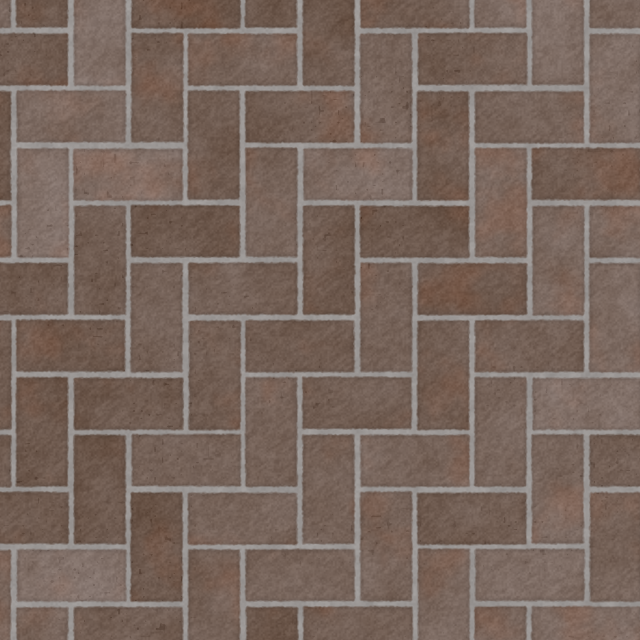
A Shadertoy shader for this texture:

```glsl
const vec2 CELLS = vec2(11.17, 11.16);     // half-brick cells across and down
const vec2 GRID_ORIGIN = vec2(0.0215, 0.056);
const float JOINT_HALF = 0.047;            // half joint width, in cells
const float JOINT_SOFT = 0.026;
const float CORNER = 0.03;
const float EDGE_WOBBLE = 0.016;
const float LAYING_JITTER = 0.022;
const float BRICK_VARIATION = 0.55;
const float BLOTCH = 0.95;
const float GRAIN = 0.05;
const float PALE_SHARE = 0.07;
const vec3 BRICK_DARK = vec3(0.410, 0.328, 0.280);
const vec3 BRICK_LIGHT = vec3(0.500, 0.432, 0.400);
const vec3 RUST = vec3(0.030, -0.006, -0.022);
const vec3 MORTAR = vec3(0.608, 0.592, 0.584);

float hash(vec2 p) {
    vec3 q = fract(p.xyx * vec3(0.1031, 0.1030, 0.0973));
    q += dot(q, q.yzx + 33.33);
    return fract((q.x + q.y) * q.z);
}

float noise(vec2 p) {
    vec2 i = floor(p), f = fract(p);
    f = f * f * (3.0 - 2.0 * f);
    return mix(mix(hash(i), hash(i + vec2(1, 0)), f.x),
               mix(hash(i + vec2(0, 1)), hash(i + vec2(1, 1)), f.x), f.y);
}

float fbm(vec2 p) {
    float sum = 0.0, amp = 0.5;
    for (int i = 0; i < 4; i++) {
        sum += amp * noise(p);
        p = mat2(1.6, 1.2, -1.2, 1.6) * p + 7.3;
        amp *= 0.5;
    }
    return sum / 0.9375;
}

// Lower left corner (xy) and size (zw) of the herringbone brick at p
vec4 herringbone(vec2 p) {
    vec2 cell = floor(p);
    float k = mod(cell.x + cell.y, 4.0);
    if (k < 1.5) return vec4(cell - vec2(step(0.5, k), 0.0), 2.0, 1.0);
    return vec4(cell - vec2(0.0, step(2.5, k)), 1.0, 2.0);
}

float roundedBox(vec2 p, vec2 halfSize) {
    vec2 d = abs(p) - halfSize + CORNER;
    return length(max(d, 0.0)) + min(max(d.x, d.y), 0.0) - CORNER;
}

void mainImage(out vec4 fragColor, in vec2 fragCoord) {
    vec2 uv = fragCoord / iResolution.xy;
    vec2 p = (uv - GRID_ORIGIN) * CELLS;
    float pixel = CELLS.y / iResolution.y;

    // Brick outline, laid slightly unevenly
    vec4 brick = herringbone(p);
    vec2 id = brick.xy + 40.0;
    vec2 jitter = (vec2(hash(id + 3.1), hash(id + 8.7)) - 0.5) * LAYING_JITTER;
    vec2 local = p - brick.xy - 0.5 * brick.zw - jitter;
    float edge = roundedBox(local, 0.5 * brick.zw - JOINT_HALF);
    edge += (noise(p * 9.0 + 50.0) - 0.5) * EDGE_WOBBLE;
    edge += (noise(p * 26.0 + 90.0) - 0.5) * EDGE_WOBBLE;

    // Tone by brick, by blotch, and fading paler toward the right
    vec2 surface = p + id * 5.7;
    float tone = 0.36 + BRICK_VARIATION * (hash(id) - 0.5);
    tone += BLOTCH * (fbm(surface * 1.7) - 0.5);
    tone += 0.3 * smoothstep(0.45, 0.95, uv.x + 0.25 * (noise(p * 0.35 + 20.0) - 0.5));
    tone += 0.5 * step(hash(id + 17.3), PALE_SHARE);
    vec3 brickColor = mix(BRICK_DARK, BRICK_LIGHT, clamp(tone, -0.15, 1.35));
    brickColor += RUST * smoothstep(0.52, 0.85, fbm(surface * 1.1 + 31.0));

    // Slanted drag marks, fine grain and pits
    vec2 slant = mat2(0.8, -0.6, 0.6, 0.8) * surface;
    brickColor += GRAIN * (noise(slant * vec2(9.0, 20.0)) - 0.5);
    brickColor += GRAIN * (noise(surface * 31.0) - 0.5);
    float pit = smoothstep(0.84, 0.97, noise(surface * 15.0 + 61.0));
    brickColor -= 0.07 * pit * smoothstep(0.35, 0.75, noise(p * 0.8 + 12.0));
    brickColor *= 1.0 - 0.09 * smoothstep(-0.09, 0.0, edge);

    // Mortar
    vec3 mortarColor = MORTAR + 0.05 * (noise(p * 5.0 + 70.0) - 0.5);
    mortarColor += 0.04 * (noise(p * 24.0 + 15.0) - 0.5);

    float soft = max(JOINT_SOFT, pixel);
    float joint = smoothstep(-soft, soft, edge);
    fragColor = vec4(mix(brickColor, mortarColor, joint), 1.0);
}
```
